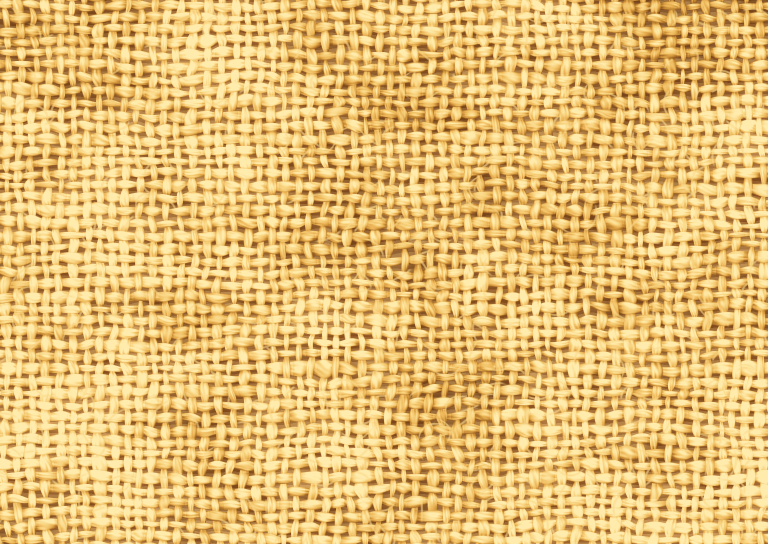
A Shadertoy shader for this texture:

```glsl
// Coarse golden burlap: a plain weave of about 58 by 45 uneven yarns.
// Crossing yarns rise and dip as cosines; the higher one covers the other,
// and twisted fibres, slubs, soft blotches and loose hairs add wear.

const float PI = 3.14159265;
const vec2 THREADS = vec2(58.0, 45.0);

float hash(vec2 p) {
    vec3 h = fract(p.xyx * vec3(0.1031, 0.1030, 0.0973));
    h += dot(h, h.yzx + 33.33);
    return fract((h.x + h.y) * h.z);
}

float noise(vec2 p) {
    vec2 i = floor(p), f = fract(p);
    f = f * f * (3.0 - 2.0 * f);
    return mix(mix(hash(i), hash(i + vec2(1, 0)), f.x),
               mix(hash(i + vec2(0, 1)), hash(i + vec2(1, 1)), f.x), f.y);
}

// Straw colours from deep shadow to highlight
vec3 strawRamp(float tone) {
    float t = clamp(tone, 0.0, 1.0) * 5.0;
    vec3 c = mix(vec3(0.46, 0.26, 0.09), vec3(0.60, 0.37, 0.14), clamp(t, 0.0, 1.0));
    c = mix(c, vec3(0.75, 0.52, 0.19), clamp(t - 1.0, 0.0, 1.0));
    c = mix(c, vec3(0.92, 0.70, 0.33), clamp(t - 2.0, 0.0, 1.0));
    c = mix(c, vec3(0.97, 0.82, 0.49), clamp(t - 3.0, 0.0, 1.0));
    return mix(c, vec3(1.0, 0.92, 0.67), clamp(t - 4.0, 0.0, 1.0));
}

// One yarn: x = tone, y = height, z = coverage
vec3 yarn(float along, float across, float id, float rise, float radius, float tilt) {
    float slub = noise(vec2(along * 0.55, id * 5.3)) - 0.5;
    float r = radius + 0.24 * slub + 0.05 * rise;
    float t = across / r;
    float fibre = noise(vec2(along * 2.2 + t * 1.6, t * 2.8 + id * 9.7));
    float t2 = min(t * t, 1.0);
    float tone = 0.77 + 0.24 * rise + tilt * t - 0.36 * t2 * t2
               + 0.42 * (fibre - 0.5) + 0.16 * (hash(vec2(id, floor(along))) - 0.5);
    float height = 0.5 * rise + 0.5 * sqrt(1.0 - t2);
    return vec3(tone, height, 1.0 - smoothstep(0.90, 1.06, abs(t)));
}

vec3 weave(vec2 uv) {
    vec2 q = uv * THREADS;

    // Uneven spacing, wandering yarns and small local kinks
    q += vec2(0.55, 0.65) * (vec2(noise(q * vec2(0.45, 0.2)),
                                  noise(q * vec2(0.16, 0.45) + 40.0)) - 0.5);
    q += 0.32 * (vec2(noise(q * 0.85 + 11.0), noise(q * 0.85 + 73.0)) - 0.5);
    vec2 id = floor(q), d = fract(q) - 0.5;
    vec2 parity = 1.0 - 2.0 * mod(id, 2.0);

    // Opposite phases put each yarn alternately over and under
    float weftRise = cos(PI * (q.x - 0.5)) * parity.y;
    float warpRise = -cos(PI * (q.y - 0.5)) * parity.x;
    vec3 weft = yarn(q.x, d.y, id.y, weftRise, 0.345, 0.19);
    vec3 warp = yarn(q.y, d.x, id.x + 100.0, warpRise, 0.285, -0.09);
    warp.x += 0.22 * d.y * max(warpRise, 0.0);

    // Openings are darkest just below each weft yarn
    float backing = 0.85 * noise(q * 0.6 + 25.0) - 0.35 * smoothstep(0.1, -0.45, d.y);
    vec3 gap = mix(vec3(0.50, 0.29, 0.11), vec3(0.80, 0.61, 0.36), clamp(backing + 0.2, 0.0, 1.0));

    // Broad blotches and mid-sized tufts vary the tone
    float wear = 0.30 * (noise(uv * vec2(7.0, 5.0)) - 0.5)
               + 0.22 * (noise(q * vec2(0.22, 0.4) + 57.0) - 0.5)
               + 0.08 * (1.0 - smoothstep(0.0, 0.25, uv.y)) - 0.02;
    gap *= 1.0 + 0.5 * wear;
    vec3 weftCol = strawRamp(weft.x + wear);
    vec3 warpCol = strawRamp(warp.x + wear);

    // The higher yarn casts a contact shadow and is drawn last
    float lift = weft.y - warp.y;
    float weftOver = smoothstep(-0.06, 0.06, lift);
    float contact = 0.80 + 0.20 * smoothstep(0.0, 0.30, abs(lift));
    vec3 weftLast = mix(mix(gap, warpCol, warp.z), weftCol, weft.z);
    vec3 warpLast = mix(mix(gap, weftCol, weft.z), warpCol, warp.z);
    return mix(warpLast, weftLast, weftOver) * mix(1.0, contact, weft.z * warp.z);
}

// Thin bent hairs scattered on a coarse grid
float looseHairs(vec2 q) {
    float hair = 0.0;
    for (int k = 0; k < 9; k++) {
        vec2 cell = floor(q / 1.8) + vec2(k % 3 - 1, k / 3 - 1);
        float seed = hash(cell + 7.0);
        vec2 p = q - 1.8 * (cell + vec2(seed, hash(cell + 19.0)));
        float a = PI * hash(cell + 31.0);
        p = mat2(cos(a), -sin(a), sin(a), cos(a)) * p;
        float halfLength = 0.5 + 0.9 * seed;
        p.y += (hash(cell + 53.0) - 0.5) * 1.4 * (p.x * p.x - 0.3);
        float line = 1.0 - smoothstep(0.03, 0.13, abs(p.y));
        float ends = 1.0 - smoothstep(0.6 * halfLength, halfLength, abs(p.x));
        hair = max(hair, line * ends * step(0.4, hash(cell + 83.0)));
    }
    return hair;
}

void mainImage(out vec4 fragColor, in vec2 fragCoord) {
    vec3 col = vec3(0.0);

    // Four samples per pixel smooth the fine yarn edges
    for (int k = 0; k < 4; k++) {
        vec2 offset = (vec2(k % 2, k / 2) - 0.5) * 0.5;
        vec2 uv = (fragCoord + offset) / iResolution.xy;
        float hair = 0.6 * looseHairs(uv * THREADS);
        col += 0.25 * mix(weave(uv), vec3(0.98, 0.85, 0.54), hair);
    }
    fragColor = vec4(col, 1.0);
}
```
